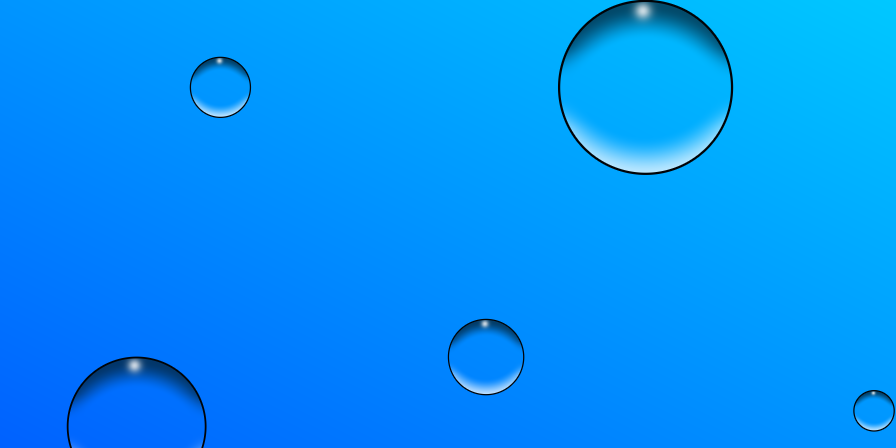
Reproduce this background procedurally as a Shadertoy shader.

```glsl
const vec3 DEEP_BLUE = vec3(0.0, 0.38, 1.0);
const vec3 SKY_BLUE = vec3(0.0, 0.785, 1.0);
const vec3 SHADE_COLOR = vec3(0.01, 0.12, 0.19);
const vec3 RIM_COLOR = vec3(0.0, 0.015, 0.03);
const vec3 LIGHT_COLOR = vec3(1.0);

const float SHADE_STRENGTH = 0.72;
const float GLOW_STRENGTH = 0.75;
const float GLINT_STRENGTH = 0.78;
const float CRESCENT_SHIFT = 0.35;
const vec2 GLINT_CENTER = vec2(-0.03, 0.885);
const float GLINT_SIZE = 0.095;
const float RIM_RATIO = 0.026;
const float RIM_MIN = 0.0028;

// Centre and radius, in units of the canvas height
const int BUBBLE_COUNT = 5;
const vec3 BUBBLES[BUBBLE_COUNT] = vec3[](
    vec3(1.441, 0.805, 0.193),
    vec3(0.492, 0.805, 0.067),
    vec3(0.305, 0.048, 0.154),
    vec3(1.085, 0.203, 0.084),
    vec3(1.951, 0.083, 0.045)
);

// Soft crescent along the upper inner rim; q is in bubble radii
float crescent(vec2 q, float innerEdge, float outerEdge) {
    float band = smoothstep(innerEdge, outerEdge, length(q + vec2(0.0, CRESCENT_SHIFT)));
    return band * smoothstep(0.08, 0.5, q.y);
}

vec3 drawBubble(vec3 color, vec2 p, vec3 bubble, float pixel) {
    vec2 q = (p - bubble.xy) / bubble.z;
    float dist = length(p - bubble.xy) - bubble.z;
    float inside = clamp(0.5 - dist / pixel, 0.0, 1.0);

    // Dark top, bright bottom and a small glint
    float shade = crescent(q, 0.9, 1.3) * SHADE_STRENGTH;
    float glow = crescent(vec2(q.x, -q.y), 0.92, 1.38) * GLOW_STRENGTH;
    vec2 g = (q - GLINT_CENTER) / GLINT_SIZE;
    float glint = exp(-dot(g, g)) * GLINT_STRENGTH;
    color = mix(color, SHADE_COLOR, shade * inside);
    color = mix(color, LIGHT_COLOR, glow * inside);
    color = mix(color, LIGHT_COLOR, glint * inside);

    // Thin outline, faded when narrower than a pixel
    float width = max(RIM_RATIO * bubble.z, RIM_MIN);
    float rim = clamp((0.5 * width - abs(dist)) / pixel + 0.5, 0.0, 1.0);
    return mix(color, RIM_COLOR, min(rim, width / pixel));
}

void mainImage(out vec4 fragColor, in vec2 fragCoord) {
    vec2 uv = fragCoord / iResolution.xy;
    vec2 p = fragCoord / iResolution.y;
    float pixel = 1.0 / iResolution.y;

    // Corner to corner gradient
    vec3 color = mix(DEEP_BLUE, SKY_BLUE, 0.5 * (uv.x + uv.y));

    for (int i = 0; i < BUBBLE_COUNT; i++) {
        color = drawBubble(color, p, BUBBLES[i], pixel);
    }
    fragColor = vec4(color, 1.0);
}
```
